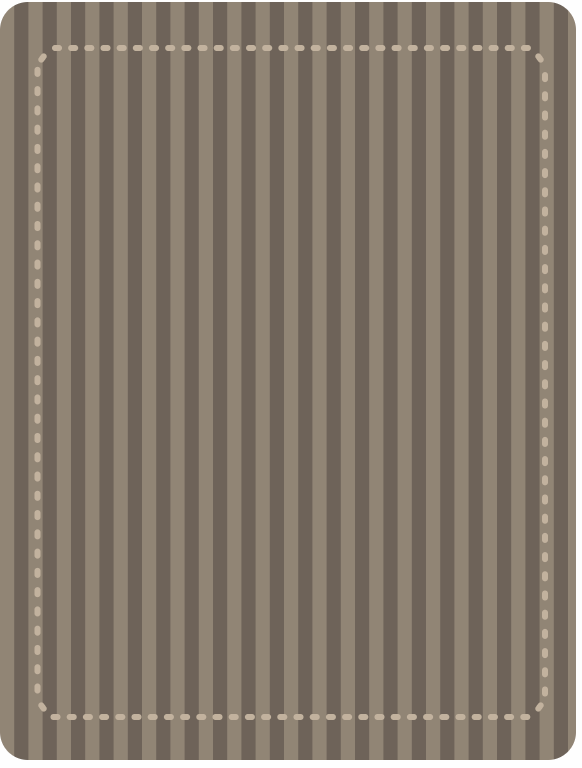
Write a WebGL 2 fragment shader that draws this pattern.

```glsl
#version 300 es
precision highp float;
// Rounded card with vertical two-tone stripes and a stitched rounded border.

uniform vec2 u_resolution;
out vec4 fragColor;

const float CANVAS_HEIGHT = 768.0; // design units; all lengths below use them
const float STRIPE_PERIOD = 28.4;
const float STITCH_RADIUS = 3.0;
const float STITCH_HALF_LENGTH = 2.0;

const vec3 PAPER = vec3(0.995);
const vec3 LIGHT_STRIPE = vec3(0.57, 0.52, 0.46);
const vec3 DARK_STRIPE = vec3(0.43, 0.39, 0.35);
const vec3 THREAD = vec3(0.76, 0.70, 0.62);

float roundedBox(vec2 p, vec2 halfSize, float radius) {
    vec2 q = abs(p) - halfSize + radius;
    return length(max(q, 0.0)) + min(max(q.x, q.y), 0.0) - radius;
}

// Capsule centred on the origin, lying along a unit direction.
float stitch(vec2 p, vec2 direction) {
    float along = clamp(dot(p, direction), -STITCH_HALF_LENGTH, STITCH_HALF_LENGTH);
    return length(p - along * direction) - STITCH_RADIUS;
}

// Evenly spaced stitches from the first centre along a unit direction.
float stitchRow(vec2 p, vec2 first, vec2 direction, float spacing, float count) {
    vec2 q = p - first;
    float index = clamp(round(dot(q, direction) / spacing), 0.0, count - 1.0);
    return stitch(q - direction * index * spacing, direction);
}

float stitchedBorder(vec2 p) {
    const vec2 right = vec2(1.0, 0.0);
    const vec2 up = vec2(0.0, 1.0);
    float d = stitchRow(p, vec2(57.0, 720.0), right, 16.17, 30.0);
    d = min(d, stitchRow(p, vec2(55.5, 51.0), right, 16.2, 30.0));
    d = min(d, stitchRow(p, vec2(37.5, 79.5), up, 19.27, 33.0));
    d = min(d, stitchRow(p, vec2(545.0, 76.5), up, 19.2, 33.0));

    // One slanted stitch at each corner.
    for (int i = 0; i < 4; i++) {
        vec2 side = vec2(i % 2, i / 2) * 2.0 - 1.0;
        vec2 centre = vec2(291.0, 385.5) + side * vec2(248.5, 324.5);
        vec2 slant = vec2(-0.6 * side.x * side.y, 0.8);
        d = min(d, stitch(p - centre, slant));
    }
    return d;
}

// Antialiased coverage of a signed distance.
float coverage(float d, float pixel) {
    return clamp(0.5 - d / pixel, 0.0, 1.0);
}

void main() {
    float pixel = CANVAS_HEIGHT / u_resolution.y;
    vec2 p = gl_FragCoord.xy * pixel;

    // Equal light and dark stripes, starting with light at the left edge.
    float phase = fract(p.x / STRIPE_PERIOD);
    float darkDistance = (abs(phase - 0.75) - 0.25) * STRIPE_PERIOD;
    darkDistance = max(darkDistance, -phase * STRIPE_PERIOD);
    if (phase < 0.25) darkDistance = phase * STRIPE_PERIOD;
    vec3 colour = mix(LIGHT_STRIPE, DARK_STRIPE, coverage(darkDistance, pixel));

    // Thread over the stripes, then the card outline over the paper.
    colour = mix(colour, THREAD, coverage(stitchedBorder(p), pixel));
    float card = roundedBox(p - vec2(288.0, 387.0), vec2(288.0, 379.0), 28.0);
    colour = mix(PAPER, colour, coverage(card, pixel));

    fragColor = vec4(colour, 1.0);
}
```
